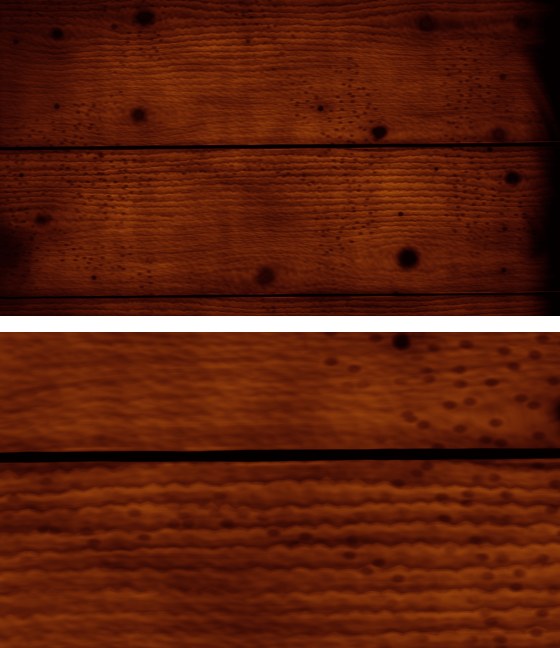
Top, the full canvas; bottom, a detail of the centre.
A Shadertoy shader for this texture:

```glsl
// Dark stained wooden planks with seams, wavy grain, knots and scorched edges.

const float PLANK_HEIGHT = 0.472;
const float SEAM_HEIGHT = 0.530;
const float SEAM_SLOPE = 0.0075;
const float GRAIN_LINES = 46.0;

vec2 hash2(vec2 p) {
    vec2 k = vec2(dot(p, vec2(127.1, 311.7)), dot(p, vec2(269.5, 183.3)));
    return fract(sin(k) * 43758.5);
}

// Layered, turned and folded sines, roughly -1 to 1.
float waves(vec2 p) {
    float sum = 0.0, amp = 0.6;
    for (int i = 0; i < 5; i++) {
        p = mat2(0.8, 0.6, -0.6, 0.8) * p * 1.75 + vec2(1.3, 4.1);
        p += 0.8 * sin(p.yx);
        sum += amp * sin(p.x) * sin(p.y);
        amp *= 0.65;
    }
    return sum;
}

// Cellular noise: distance to the nearest scattered point.
float cells(vec2 p) {
    vec2 id = floor(p);
    float nearest = 2.0;
    for (int y = -1; y <= 1; y++)
    for (int x = -1; x <= 1; x++) {
        vec2 c = id + vec2(x, y);
        nearest = min(nearest, length(c + hash2(c) - p));
    }
    return nearest;
}

// Scattered knots: x = darkness, y = bending of the grain, z = growth rings.
vec3 knots(vec2 p, vec2 size, float chance, float radius, float seed) {
    vec2 id = floor(p / size);
    vec3 result = vec3(0.0);
    for (int y = -1; y <= 1; y++)
    for (int x = -1; x <= 1; x++) {
        vec2 c = id + vec2(x, y);
        vec2 kind = hash2(c + seed + 17.0);
        if (kind.x > chance) continue;
        vec2 d = p - (c + 0.2 + 0.6 * hash2(c + seed)) * size;
        float r = radius * mix(0.65, 1.2, kind.y);
        float dist = length(d * vec2(0.9, 1.0)) / r + 0.22 * waves(p * 14.0);
        float core = 1.0 - smoothstep(0.25, 1.15, dist);
        float strength = mix(0.55, 0.95, hash2(c - seed).x);
        result.x = max(result.x, strength * max(core, 0.5 * exp(-max(dist, 0.0))));
        vec2 q = d * vec2(0.45, 1.0) / r;
        result.y += d.y * exp(-dot(q, q) * 0.22);
        result.z += sin(dist * 13.0) * exp(-1.3 * max(dist, 0.0));
    }
    return result;
}

// Raised, broken grain: a light crest with a dark groove above it.
float grainRidge(float phase) {
    float f = fract(phase);
    float crest = smoothstep(0.5, 0.82, f) * (1.0 - smoothstep(0.88, 1.0, f));
    float groove = smoothstep(0.0, 0.1, f) * (1.0 - smoothstep(0.12, 0.5, f));
    return crest - 1.2 * groove;
}

// Relief of small torn fibres, lit from one side.
float fibres(vec2 p) {
    return cells(p) - cells(p + vec2(0.25, 0.45));
}

// Scorching along the borders, 1 = untouched.
float scorch(vec2 p, float aspect) {
    float rag = waves(p * vec2(3.0, 4.0));
    float right = aspect - p.x;
    float light = smoothstep(-0.02, 0.13, right + 0.07 * rag);
    light *= mix(0.68, 1.0, smoothstep(0.0, 0.5, right));
    light *= mix(0.55, 1.0, smoothstep(-0.05, 0.4, p.x + 0.08 * rag));
    light *= mix(0.72, 1.0, smoothstep(0.0, 0.18, min(p.y, 1.0 - p.y)));
    float corner = length((p - vec2(0.03, 0.2)) * vec2(1.2, 1.0)) + 0.05 * rag;
    return light * mix(0.35, 1.0, smoothstep(0.02, 0.17, corner));
}

// Stain colour for a red level, from near black to amber.
vec3 stain(float red) {
    return vec3(red, 0.72 * pow(red, 1.9), 0.07 * red);
}

void mainImage(out vec4 fragColor, in vec2 fragCoord) {
    vec2 p = fragCoord / iResolution.y;
    float pixel = 1.0 / iResolution.y;

    // Planks and the distance to the nearest seam
    float s = p.y - SEAM_HEIGHT - SEAM_SLOPE * p.x + 0.0015 * waves(vec2(p.x * 3.0, 2.0));
    float plank = min(floor(s / PLANK_HEIGHT), 0.0);
    float seam = min(round(s / PLANK_HEIGHT), 0.0);
    float gap = abs(s - seam * PLANK_HEIGHT);
    float across = s / PLANK_HEIGHT - plank;

    // Knots bend the grain around them
    vec3 knot = knots(p, vec2(0.36, 0.25), 0.55, 0.038, 3.0);
    vec3 speck = knots(p, vec2(0.24, 0.2), 0.35, 0.011, 41.0);
    float v = s - 0.7 * knot.y + 0.012 * waves(vec2(p.x * 0.9, s * 2.0 + plank * 7.0));

    // Grain and fibre relief, strongest near the top of each plank
    float crinkle = cells(vec2(p.x * 55.0, v * 42.0)) - 0.5;
    float phase = v * GRAIN_LINES + 0.7 * waves(vec2(p.x * 0.8, v * 5.0)) + 0.3 * crinkle;
    float patches = waves(p * vec2(1.4, 3.0) + plank * 5.0);
    float raised = smoothstep(0.45, 0.9, across + 0.35 * patches);
    float red = 0.385 + 0.075 * patches + 0.06 * waves(p * vec2(5.0, 13.0));
    red += mix(0.025, 0.085, raised) * grainRidge(phase);
    red += mix(0.085, 0.05, raised) * fibres(vec2(p.x * 48.0 + v * 25.0, v * 120.0));
    red += 0.035 * waves(vec2(p.x * 9.0, v * 90.0));
    red += 0.012 * sin(p.x * 61.0 + 2.0 * sin(p.x * 17.0)) + 0.05 * knot.z;

    // Dark pores, knots and scorching
    float pores = 1.0 - smoothstep(0.08, 0.3, cells(p * vec2(28.0, 45.0)));
    red *= 1.0 - 0.35 * pores * smoothstep(-0.1, 0.5, waves(p * 4.0));
    red *= (1.0 - knot.x) * (1.0 - 0.9 * speck.x) * scorch(p, iResolution.x / iResolution.y);

    // Seams: shaded sides, a worn light lip and a black gap
    float halfWidth = 0.0055 + 0.0022 * seam + 0.0012 * waves(vec2(p.x * 4.0, seam));
    red *= mix(0.7, 1.0, smoothstep(0.0, 0.035, gap));
    float lip = exp(-pow((gap - halfWidth - 0.003) / 0.002, 2.0));
    red += 0.12 * lip * smoothstep(-0.1, 0.4, waves(vec2(p.x * 5.0, across * 3.0)));
    red *= smoothstep(halfWidth - pixel, halfWidth + pixel, gap);

    fragColor = vec4(stain(clamp(red, 0.015, 0.62)), 1.0);
}
```
